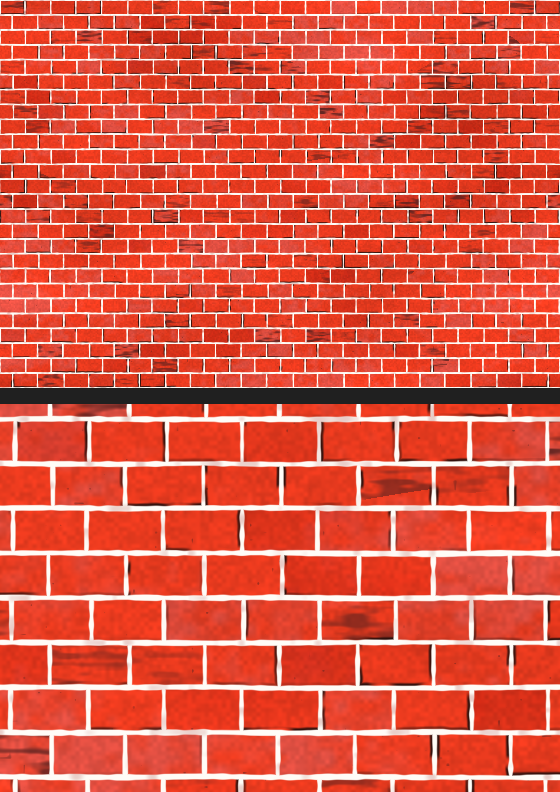
Top, the full canvas; bottom, a detail of the centre.
Give the GLSL for this texture, as a WebGL 1 fragment shader.

```glsl
precision highp float;
// Seamless red brick wall in running bond with thin, crisp white mortar.
uniform vec2 u_resolution;

const vec2 BRICKS = vec2(22.0, 26.0);      // repeats across and down
const float BRICK_ASPECT = 1.709;          // brick cell width / height
const vec2 JOINT_HALF = vec2(0.050, 0.060);// half joint widths, in courses
const float JOINT_JITTER = 0.035;          // sideways shift of upright joints
const float COURSE_WAVE = 0.03;
const float EDGE_ROUGHNESS = 0.030;
const float EDGE_SOFTNESS = 0.020;
const float SHADOW_WIDTH = 0.075;
const float STREAKED_SHARE = 0.12;         // average share of scorched bricks
const float WEATHERING = 0.22;             // strength of broad light and dark

const vec3 BRICK_RED = vec3(0.92, 0.23, 0.12);
const vec3 BRICK_DEEP = vec3(0.78, 0.14, 0.07);
const vec3 BRICK_ROSE = vec3(0.85, 0.30, 0.25);
const vec3 MORTAR_WHITE = vec3(1.0, 0.99, 0.97);
const vec3 MORTAR_PINK = vec3(0.87, 0.72, 0.70);
const vec3 SCORCH = vec3(0.34, 0.13, 0.12);
const vec3 SHADOW = vec3(0.12, 0.05, 0.04);

float hash(vec2 p) {
  vec3 q = fract(vec3(p.xyx) * 0.1031);
  q += dot(q, q.yzx + 33.33);
  return fract((q.x + q.y) * q.z);
}

// Value noise over the canvas that wraps after a whole number of cells.
float noise(vec2 uv, vec2 cells, float seed) {
  vec2 p = uv * cells;
  vec2 i = floor(p);
  vec2 f = fract(p);
  f = f * f * (3.0 - 2.0 * f);
  vec2 a = mod(i, cells) + seed;
  vec2 b = mod(i + 1.0, cells) + seed;
  return mix(mix(hash(a), hash(vec2(b.x, a.y)), f.x),
             mix(hash(vec2(a.x, b.y)), hash(b), f.x), f.y);
}

// Sideways offset of the upright joint left of a brick.
float jointShift(float column, float course) {
  vec2 id = vec2(mod(column, BRICKS.x), course);
  return (hash(id + 71.0) - 0.5) * 2.0 * JOINT_JITTER;
}

void main() {
  vec2 uv = gl_FragCoord.xy / u_resolution;
  float pixel = BRICKS.y / u_resolution.y;

  // Courses, slightly wavy, with every other one moved by half a brick.
  vec2 p = uv * BRICKS;
  p.y += (noise(uv, vec2(22.0, 26.0), 5.0) - 0.5) * COURSE_WAVE;
  float course = mod(floor(p.y), BRICKS.y);
  p.x += 0.5 * (1.0 - mod(course, 2.0));

  // Find the brick between its two shifted upright joints.
  float column = floor(p.x);
  float x = p.x - column;
  float side = step(1.0 + jointShift(column + 1.0, course), x)
             - step(x, jointShift(column, course));
  column += side;
  x -= side;
  float left = (x - jointShift(column, course)) * BRICK_ASPECT;
  float right = (1.0 + jointShift(column + 1.0, course) - x) * BRICK_ASPECT;
  float bottom = fract(p.y);
  vec2 id = vec2(mod(column, BRICKS.x), course);

  // Broad weathering: patches plus long bands along the courses.
  float patches = noise(uv, vec2(6.0, 5.0), 41.0);
  float bands = noise(uv, vec2(3.0, 13.0), 61.0);
  float weather = 0.55 * patches + 0.45 * bands - 0.5;

  // Distances from the rough brick faces, positive inside the brick.
  float rough = (noise(uv, vec2(176.0, 130.0), 19.0) - 0.5) * EDGE_ROUGHNESS
              - 0.02 * weather;
  float faceLeft = left - JOINT_HALF.x + rough;
  float faceRight = right - JOINT_HALF.x + rough;
  float faceBottom = bottom - JOINT_HALF.y + rough;
  float faceTop = 1.0 - bottom - JOINT_HALF.y + rough;
  float face = min(min(faceLeft, faceRight), min(faceBottom, faceTop));
  float soft = max(EDGE_SOFTNESS, 0.5 * pixel);
  float brickMask = smoothstep(-soft, soft, face);

  // Clay: tone per brick, broad weathering and fine grain.
  float tone = hash(id + 3.0);
  float mottle = noise(uv, vec2(110.0, 91.0), 53.0);
  float grain = noise(uv, vec2(390.0, 270.0), 7.0);
  float rosy = smoothstep(0.62, 1.0,
      0.48 * tone + 0.32 * mottle + 0.30 + 0.5 * weather - 0.03);
  vec3 brick = mix(BRICK_RED, BRICK_ROSE, rosy);
  float deep = smoothstep(0.80, 1.05, hash(id + 29.0) - 0.5 * weather);
  brick = mix(brick, BRICK_DEEP, deep * (0.35 + 0.5 * mottle));
  brick *= 1.0 + (grain - 0.5) * 0.14 + (mottle - 0.5) * 0.06;
  brick *= 1.0 + WEATHERING * weather;

  // Fine scorched streaks, gathered in the darker bands, and small pits.
  float streak = 0.6 * noise(uv, vec2(44.0, 182.0), 87.0)
               + 0.4 * noise(uv, vec2(99.0, 260.0), 93.0);
  float streaked = step(1.0 - STREAKED_SHARE + 0.5 * weather, hash(id + 113.0));
  brick = mix(brick, SCORCH,
      smoothstep(0.42, 0.78, streak) * streaked * (0.25 + 0.65 * tone));
  float pit = smoothstep(0.95, 1.0, noise(uv, vec2(230.0, 160.0), 131.0));
  brick = mix(brick, SCORCH, 0.5 * pit);

  // Broken shadow lines just inside some brick edges.
  float broken = smoothstep(0.25, 0.60, noise(uv, vec2(66.0, 78.0), 151.0));
  vec3 gate = smoothstep(vec3(0.45, 0.55, 0.60), vec3(0.90),
      vec3(hash(id + 167.0), hash(id + 181.0), hash(id + 197.0)) - weather);
  vec3 nearEdge = 1.0 - smoothstep(vec3(0.3 * SHADOW_WIDTH),
      vec3(SHADOW_WIDTH + 0.5 * pixel), vec3(faceBottom, faceLeft, faceRight));
  vec3 lines = nearEdge * gate;
  float shadow = max(lines.x, max(lines.y, lines.z)) * broken;
  brick = mix(brick, SHADOW, 0.9 * shadow);

  // Mortar with faint pink stains.
  float stain = smoothstep(0.65, 1.0, noise(uv, vec2(132.0, 104.0), 211.0));
  vec3 mortar = mix(MORTAR_WHITE, MORTAR_PINK, 0.7 * stain);

  gl_FragColor = vec4(mix(mortar, brick, brickMask), 1.0);
}
```
